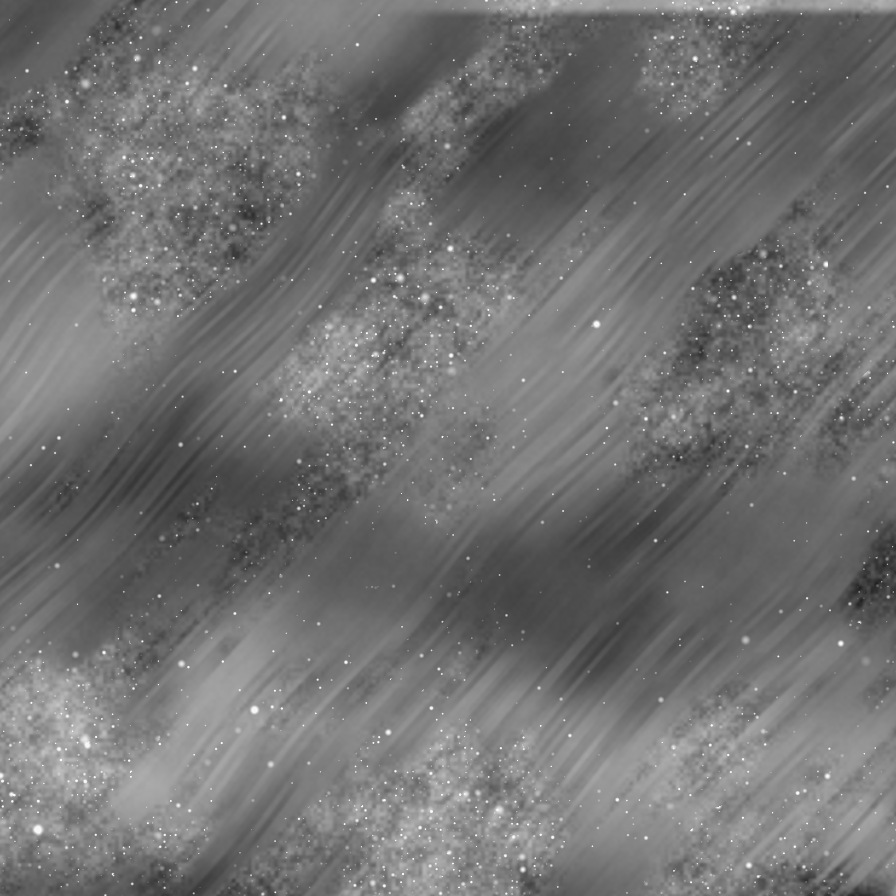
This texture is drawn by a WebGL 2 fragment shader. Its source:

```glsl
#version 300 es
precision highp float;
// Grey nebula: broad tonal bands bent by fractal noise, split into
// smooth diagonal brushwork and rough grainy cloud, then dusted with
// round stars scattered over jittered grids of several sizes.

uniform vec2 u_resolution;
out vec4 fragColor;

const float MID_TONE = 0.43;
const float BAND_WARP = 0.34;        // how far noise bends the bands
const float CLOUD_CONTRAST = 0.42;
const float DETAIL_CONTRAST = 0.50;
const float GRAIN_CONTRAST = 0.17;
const float STREAK_CONTRAST = 0.065;
const float BRUSH_ANGLE = 0.82;      // radians above horizontal
const float STREAK_FREQ = 165.0;
const int STAR_LAYERS = 4;
const float STAR_CELLS = 155.0;      // finest star grid, cells per canvas

float hash(ivec2 cell, int seed) {
  uint h = uint(cell.x) * 1597334677u ^ uint(cell.y) * 3812015801u;
  h ^= uint(seed) * 2654435769u;
  h = (h ^ (h >> 16)) * 2246822519u;
  h = (h ^ (h >> 13)) * 3266489917u;
  return float((h ^ (h >> 16)) >> 8) / 16777216.0;
}

float noise(vec2 p, int seed) {
  ivec2 c = ivec2(floor(p));
  vec2 f = fract(p);
  f = f * f * f * (f * (f * 6.0 - 15.0) + 10.0);
  float low = mix(hash(c, seed), hash(c + ivec2(1, 0), seed), f.x);
  float high = mix(hash(c + ivec2(0, 1), seed), hash(c + ivec2(1, 1), seed), f.x);
  return mix(low, high, f.y);
}

float fbm(vec2 p, int octaves, float gain, int seed) {
  float sum = 0.0, amp = 1.0, total = 0.0;
  for (int i = 0; i < octaves; i++) {
    sum += amp * noise(p, seed + i);
    total += amp;
    amp *= gain;
    p = mat2(1.6, 1.2, -1.2, 1.6) * p + 3.7;
  }
  return sum / total;
}

mat2 rotation(float a) {
  return mat2(cos(a), -sin(a), sin(a), cos(a));
}

float bump(float x, float centre, float width) {
  float d = (x - centre) / width;
  return exp(-d * d);
}

// Horizontal bands of light and dark, bottom to top
float bands(float y) {
  return 0.14 * bump(y, 0.13, 0.11) - 0.14 * bump(y, 0.40, 0.10)
       + 0.07 * bump(y, 0.67, 0.11) - 0.08 * bump(y, 0.93, 0.11);
}

// One jittered star per cell; larger layers are rarer and softer
float stars(vec2 p, float rough, float pixel) {
  float light = 0.0;
  float cells = STAR_CELLS;
  for (int i = 0; i < STAR_LAYERS; i++) {
    vec2 q = p * cells + float(i) * 7.3;
    ivec2 c = ivec2(floor(q));
    vec2 centre = 0.35 + 0.3 * vec2(hash(c, 70 + i), hash(c, 80 + i));
    float size = mix(0.17, 0.32, hash(c, 90 + i));
    size = max(size, min(0.35, 0.9 * pixel * cells));
    float d = length(fract(q) - centre) / size;
    float glow = pow(max(0.0, 1.0 - d * d), 2.0);
    float chance = mix(0.025, 0.26, rough) * pow(0.72, float(i));
    float present = step(hash(c, 100 + i), chance);
    float power = hash(c, 110 + i);
    light += present * glow * mix(0.12, 0.62, power * power);
    cells *= 0.62;
  }
  return light;
}

void main() {
  float side = min(u_resolution.x, u_resolution.y);
  vec2 p = gl_FragCoord.xy / side;
  float pixel = 1.0 / side;

  // Brush frame: x runs along the stroke, y across it
  vec2 brush = rotation(BRUSH_ANGLE) * p;
  brush.y += 0.035 * noise(p * 4.0, 5);
  float streak = noise(brush * vec2(11.0, STREAK_FREQ), 11) - 0.5;
  float bristle = noise(brush * vec2(5.0, 48.0), 12) - 0.5;

  // Smooth painted patches against rough cloud
  float patches = fbm(brush * vec2(3.6, 7.0) + 2.3, 4, 0.5, 20);
  patches += 0.12 * bristle + 0.06 * streak - 0.17 * bump(p.y, 0.10, 0.15);
  float painted = smoothstep(0.40, 0.60, patches);
  float rough = 1.0 - painted;

  // Broad tone
  float warp = fbm(p * vec2(2.6, 3.4) + 1.7, 4, 0.5, 30) - 0.5;
  float tone = MID_TONE + bands(p.y + BAND_WARP * warp);
  float cloud = fbm(p * vec2(4.0, 5.5) + 9.1, 5, 0.55, 40) - 0.5;
  float wash = fbm(brush * vec2(3.0, 7.0) + 4.2, 3, 0.45, 45) - 0.5;
  tone += CLOUD_CONTRAST * mix(cloud, 0.75 * wash, painted);

  // Dark lower corner and pale strip along the top edge
  float ragged = 0.05 * noise(p * 9.0, 50);
  tone -= 0.17 * smoothstep(0.07, 0.01, p.y + ragged - 0.02) * smoothstep(0.38, 0.12, p.x);
  float stripEdge = 0.979 + 0.012 * noise(vec2(p.x * 5.0, 0.5), 51);
  float strip = smoothstep(stripEdge - 0.006, stripEdge + 0.008, p.y) * smoothstep(0.40, 0.58, p.x);
  tone += 0.26 * strip;

  // Fine surface: turbulent detail, grain and brush lines
  float detail = fbm(p * 18.0, 4, 0.72, 55) - 0.5;
  float grain = 0.6 * noise(p * 230.0, 61) + 0.4 * noise(p * 120.0, 62) - 0.5;
  tone += DETAIL_CONTRAST * detail * mix(0.08, 0.75, rough);
  tone += GRAIN_CONTRAST * grain * mix(0.12, 1.25, rough);
  float lines = smoothstep(0.40, 0.62, noise(brush * vec2(6.0, 9.0), 65));
  tone += STREAK_CONTRAST * (streak + 0.35 * bristle) * mix(0.4, 1.7, lines);

  // Stars gather in loose clusters over the rough cloud
  float cluster = smoothstep(0.30, 0.65, fbm(p * 7.0, 3, 0.5, 68));
  tone += stars(p, rough * mix(0.35, 1.0, cluster), pixel);

  fragColor = vec4(vec3(clamp(tone, 0.12, 0.97)), 1.0);
}
```
